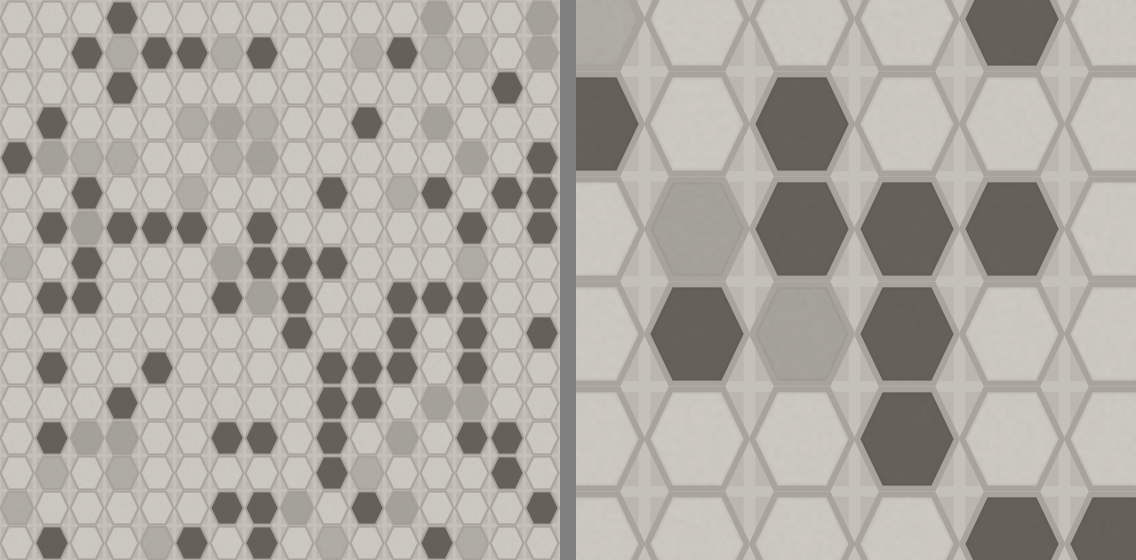
Left, the full canvas; right, a detail of the centre.
Reproduce this pattern procedurally as a WebGL 2 fragment shader.

```glsl
#version 300 es
precision highp float;
// Hexagonal mosaic: a 16 by 16 square grid of flat-topped tiles in pale, grey and dark stone.
// Each cell draws its hexagon by distance, a grout outline around it, and faint
// crossed bars in the diamond gaps; hashed noise picks the stone of every tile.

uniform vec2 u_resolution;
out vec4 outColor;

const float REPEATS = 16.0;
const vec2 CENTRE_SHIFT = vec2(0.014);
const float TILE_REACH = 0.444;   // centre to side vertex
const float TILE_TOP = 0.232;     // half width of the flat top
const float TILE_HEIGHT = 0.444;  // half height

const vec3 PALE = vec3(0.795, 0.780, 0.755);
const vec3 SOFT_GREY = vec3(0.685, 0.670, 0.645);
const vec3 MID_GREY = vec3(0.645, 0.630, 0.605);
const vec3 DARK = vec3(0.395, 0.377, 0.350);
const vec3 GROUT = vec3(0.660, 0.642, 0.615);
const vec3 GAP = vec3(0.735, 0.717, 0.690);
const vec3 GAP_BAR = vec3(0.782, 0.766, 0.742);

float hash(vec2 p) {
  vec3 q = fract(vec3(p.xyx) * 0.1031);
  q += dot(q, q.yzx + 33.33);
  return fract((q.x + q.y) * q.z);
}

// Value noise that wraps after the given period.
float valueNoise(vec2 p, float period) {
  vec2 i = floor(p);
  vec2 f = fract(p);
  f = f * f * (3.0 - 2.0 * f);
  vec2 a = mod(i, period);
  vec2 b = mod(i + 1.0, period);
  return mix(mix(hash(a), hash(vec2(b.x, a.y)), f.x),
             mix(hash(vec2(a.x, b.y)), hash(b), f.x), f.y);
}

// Signed distance to the sides of a flat-topped hexagon.
float hexDistance(vec2 p, float reach, float top, float height) {
  p = abs(p);
  vec2 slopeNormal = normalize(vec2(height, reach - top));
  return max(p.y - height, dot(p - vec2(reach, 0.0), slopeNormal));
}

// Coverage of the region where d is negative.
float fill(float d, float blur) {
  return 1.0 - smoothstep(-blur, blur, d);
}

// Dark tiles gather where the noise is high, grey ones where it is low.
vec3 tileColor(vec2 cell) {
  float cluster = valueNoise(cell / 4.0 + 0.37, REPEATS / 4.0);
  float pick = hash(cell + 17.0);
  float darkShare = 0.40 * cluster;
  float greyShare = 0.42 * (1.0 - cluster);
  if (pick < darkShare) return DARK;
  if (pick > 1.0 - greyShare) return hash(cell + 71.0) < 0.5 ? SOFT_GREY : MID_GREY;
  return PALE;
}

void main() {
  vec2 uv = gl_FragCoord.xy / u_resolution;
  vec2 grid = uv * REPEATS + CENTRE_SHIFT;
  vec2 cell = mod(floor(grid), REPEATS);
  vec2 p = fract(grid) - 0.5;
  float blur = 0.75 * REPEATS / min(u_resolution.x, u_resolution.y);

  // Diamond gap with a pale upright and crossbar on the cell edges.
  vec2 edge = 0.5 - abs(p);
  float bars = max(fill(edge.x - 0.055, blur), fill(edge.y - 0.050, blur));
  vec3 color = mix(GAP, GAP_BAR, 0.75 * bars);

  // Grout outline, softest along its outer side.
  float d = hexDistance(p, TILE_REACH, TILE_TOP, TILE_HEIGHT);
  color = mix(color, GROUT, fill(d - 0.058, blur));

  // Tile face with a thin shaded rim and fine stone grain.
  vec3 stone = tileColor(cell);
  float rim = smoothstep(-0.035, 0.0, d);
  float grain = valueNoise(uv * 320.0, 320.0) - 0.5;
  stone *= 1.0 - 0.05 * rim + 0.022 * grain;
  color = mix(color, stone, fill(d, blur));

  outColor = vec4(color, 1.0);
}
```
